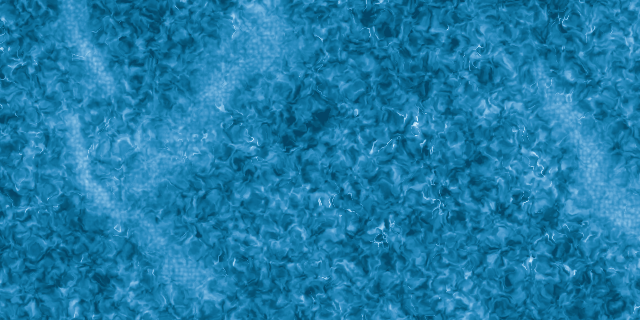
A Shadertoy shader for this texture:

```glsl
float hash(vec2 p) {
    vec3 q = fract(p.xyx * vec3(0.1031, 0.1030, 0.0973));
    q += dot(q, q.yzx + 33.33);
    return fract((q.x + q.y) * q.z);
}

float noise(vec2 p) {
    vec2 i = floor(p), f = fract(p);
    f = f * f * (3.0 - 2.0 * f);
    return mix(mix(hash(i), hash(i + vec2(1, 0)), f.x),
               mix(hash(i + vec2(0, 1)), hash(i + vec2(1, 1)), f.x), f.y);
}

float fbm(vec2 p) {
    float sum = 0.0, amp = 0.5;
    for (int i = 0; i < 4; i++) {
        sum += amp * noise(p);
        p = mat2(1.6, 1.2, -1.2, 1.6) * p + 7.3;
        amp *= 0.5;
    }
    return sum / 0.9375;
}

vec2 swirl(vec2 p) {
    return vec2(fbm(p), fbm(p + 41.7)) - 0.5;
}

// Distance to the nearest bubble centre
float bubbles(vec2 p) {
    vec2 cell = floor(p);
    float nearest = 2.0;
    for (int y = -1; y <= 1; y++)
    for (int x = -1; x <= 1; x++) {
        vec2 c = cell + vec2(x, y);
        vec2 centre = c + 0.2 + 0.6 * vec2(hash(c), hash(c + 57.0));
        nearest = min(nearest, length(p - centre));
    }
    return nearest;
}

// Foam strands: x, y, half width; a negative width starts a new strand
const vec3 strands[14] = vec3[14](
    vec3(0.23, 1.04, -0.04), vec3(0.24, 0.88, 0.05), vec3(0.36, 0.74, 0.04),
    vec3(0.45, 0.42, -0.09), vec3(0.66, 0.70, 0.10), vec3(0.86, 0.86, 0.08),
    vec3(0.26, 0.62, -0.025), vec3(0.27, 0.46, 0.035), vec3(0.40, 0.27, 0.055),
    vec3(0.62, 0.12, 0.05),
    vec3(1.66, 0.82, -0.02), vec3(1.76, 0.65, 0.04), vec3(1.85, 0.42, 0.045),
    vec3(2.04, 0.27, 0.045));

float foamAmount(vec2 p) {
    float core = 0.0, halo = 0.0;
    for (int i = 1; i < 14; i++) {
        vec3 a = strands[i - 1], b = strands[i];
        if (b.z < 0.0) continue;
        vec2 ab = b.xy - a.xy;
        float t = clamp(dot(p - a.xy, ab) / dot(ab, ab), 0.0, 1.0);
        float d = length(p - a.xy - ab * t);
        float w = mix(abs(a.z), b.z, t);
        float strength = 1.0 - 3.5 * max(w - 0.05, 0.0);
        core = max(core, strength * exp(-d * d / (w * w)));
        halo = max(halo, exp(-d / 0.09));
    }
    return 0.8 * core + 0.35 * halo;
}

// Deep to pale water, one colour per unit of tone
vec3 waterColour(float tone) {
    vec3 c = mix(vec3(0.01, 0.28, 0.41), vec3(0.02, 0.35, 0.49), clamp(tone + 1.0, 0.0, 1.0));
    c = mix(c, vec3(0.04, 0.42, 0.59), clamp(tone, 0.0, 1.0));
    c = mix(c, vec3(0.08, 0.49, 0.67), clamp(tone - 1.0, 0.0, 1.0));
    c = mix(c, vec3(0.16, 0.55, 0.75), clamp(tone - 2.0, 0.0, 1.0));
    c = mix(c, vec3(0.30, 0.62, 0.81), clamp(tone - 3.0, 0.0, 1.0));
    c = mix(c, vec3(0.45, 0.71, 0.87), clamp(tone - 4.0, 0.0, 1.0));
    return mix(c, vec3(0.80, 0.92, 0.98), clamp((tone - 5.0) / 2.5, 0.0, 1.0));
}

void mainImage(out vec4 fragColor, in vec2 fragCoord) {
    vec2 p = fragCoord / iResolution.y;

    // Frayed foam with broad light and dark patches
    float foam = foamAmount(p + 0.16 * swirl(p * 5.0));
    foam *= 0.55 + 0.9 * fbm(p * 9.0 + 3.0);
    float patches = 3.2 * (fbm(p * 3.5 + 19.0) - 0.5) + 2.2 * (fbm(p * 13.0) - 0.5);

    // Crinkled water grain
    vec2 q = p + 0.05 * swirl(p * 22.0);
    float grain = 2.0 * (noise(q * 30.0) - 0.5)
                + 3.0 * (noise(q * 58.0 + 11.0) - 0.5)
                + 3.0 * (noise(q * 112.0 + 23.0) - 0.5);
    float crease = abs(2.0 * noise(q * 42.0 + 71.0) - 1.0);
    grain += 1.2 * (0.35 - crease);

    // Clustered glints along thin ridges
    float ridge = 1.0 - abs(2.0 * noise(q * vec2(62.0, 40.0) + 5.0) - 1.0);
    float cluster = smoothstep(0.50, 0.72, fbm(p * 11.0 + 83.0));
    float glint = smoothstep(0.78, 1.0, ridge) * smoothstep(0.45, 0.8, noise(q * 50.0 + 31.0));
    glint *= 0.6 + 3.2 * cluster;

    // Fine froth replaces the coarse grain inside the foam
    float froth = 2.2 * (0.42 - bubbles(p * 72.0 + swirl(p * 15.0)))
                + 1.4 * (noise(p * 125.0) - 0.5);
    float cover = clamp(foam, 0.0, 1.0);
    float tone = 1.65 + patches * (1.0 - 0.5 * cover) + 2.2 * foam;
    tone += mix(grain, froth, 0.75 * cover) + glint * (1.0 - 0.6 * cover);

    fragColor = vec4(waterColour(tone), 1.0);
}
```
